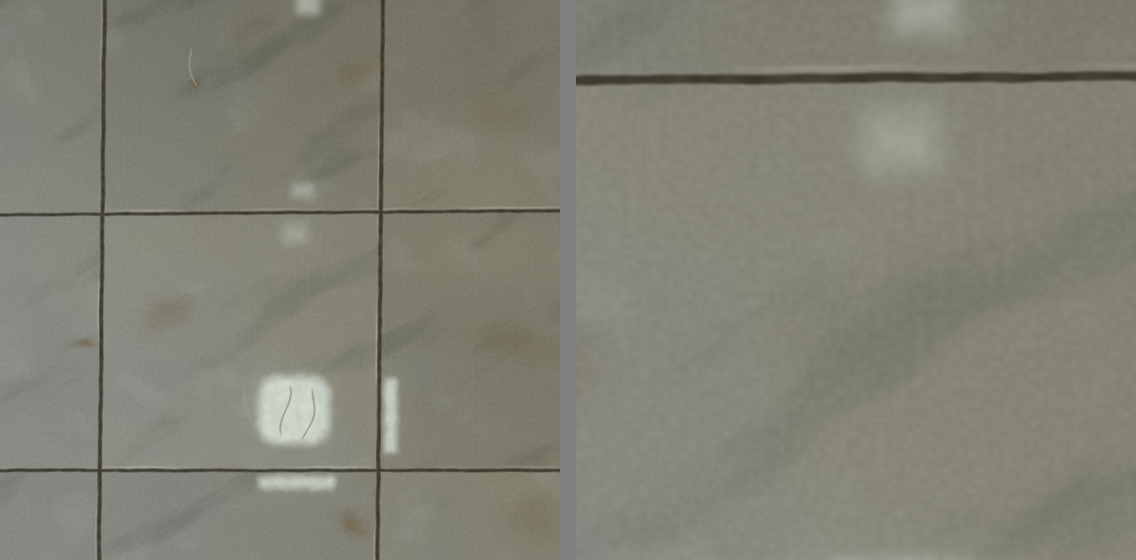
Left, the full canvas; right, a detail of the centre.
A WebGL 2 fragment shader for this texture:

```glsl
#version 300 es
precision highp float;
uniform vec2 u_resolution;
out vec4 outColor;

vec2 hashGradient(vec2 cell) {
  float a = 6.2832 * fract(sin(dot(cell, vec2(127.1, 311.7))) * 43758.5);
  return vec2(cos(a), sin(a));
}

float gradientNoise(vec2 p) {
  vec2 i = floor(p), f = fract(p);
  vec2 u = f * f * f * (f * (f * 6.0 - 15.0) + 10.0);
  vec2 e = vec2(0.0, 1.0);
  float low = mix(dot(hashGradient(i), f), dot(hashGradient(i + e.yx), f - e.yx), u.x);
  float high = mix(dot(hashGradient(i + e), f - e), dot(hashGradient(i + 1.0), f - 1.0), u.x);
  return mix(low, high, u.y);
}

float fbm(vec2 p) {
  float sum = 0.0, amp = 0.6;
  for (int i = 0; i < 4; i++) {
    sum += amp * gradientNoise(p);
    p = mat2(1.6, 1.2, -1.2, 1.6) * p + 7.3;
    amp *= 0.5;
  }
  return sum;
}

float roundedBox(vec2 p, vec2 halfSize, float radius) {
  vec2 q = abs(p) - halfSize + radius;
  return length(max(q, 0.0)) + min(max(q.x, q.y), 0.0) - radius;
}

// Brown mineral patches: centre, half length, half width
const vec4 STAINS[8] = vec4[8](
  vec4(0.152, 0.384, 0.026, 0.009), vec4(0.345, 0.850, 0.013, 0.013),
  vec4(0.630, 0.062, 0.040, 0.018), vec4(0.300, 0.440, 0.060, 0.030),
  vec4(0.890, 0.800, 0.065, 0.045), vec4(0.920, 0.385, 0.120, 0.035),
  vec4(0.640, 0.875, 0.060, 0.022), vec4(0.950, 0.080, 0.060, 0.050));

// Lamp reflections: centre and half size, then strength and softness
const vec4 GLINTS[6] = vec4[6](
  vec4(0.525, 0.268, 0.063, 0.060), vec4(0.698, 0.258, 0.011, 0.066),
  vec4(0.530, 0.138, 0.068, 0.011), vec4(0.527, 0.583, 0.022, 0.016),
  vec4(0.540, 0.660, 0.018, 0.011), vec4(0.550, 0.992, 0.020, 0.018));
const vec2 GLINT_LOOK[6] = vec2[6](
  vec2(0.94, 0.014), vec2(0.82, 0.009), vec2(0.78, 0.010),
  vec2(0.34, 0.017), vec2(0.38, 0.014), vec2(0.55, 0.015));

// Hairline scratches: centre, half height, slant
const vec4 SCRATCHES[4] = vec4[4](
  vec4(0.510, 0.267, 0.050, 0.08), vec4(0.554, 0.260, 0.052, 0.22),
  vec4(0.444, 0.265, 0.050, -0.07), vec4(0.345, 0.880, 0.040, -0.22));

void main() {
  vec2 uv = gl_FragCoord.xy / u_resolution;
  float pixel = 1.0 / min(u_resolution.x, u_resolution.y);

  // Slightly skewed tile grid with uneven joints
  vec2 wobble = 0.0014 * vec2(gradientNoise(uv.yx * vec2(24.0, 3.0)), gradientNoise(uv * vec2(24.0, 3.0) + 9.0));
  vec2 skew = vec2(0.010 * uv.y, 0.016 * (uv.x - 0.3) * (uv.y - 0.16));
  vec2 pitch = vec2(0.497, 0.4585);
  vec2 grid = (uv - vec2(0.177, 0.160) - skew + wobble) / pitch;
  vec2 tile = floor(grid);
  vec2 joint = (fract(grid + 0.5) - 0.5) * pitch;

  // Cool lower left fading to a warmer, darker upper right
  vec2 stone = uv + tile * 3.7;
  float cloud = fbm(stone * 4.5);
  float cool = smoothstep(0.95, 0.0, uv.x * 0.95 + uv.y * 0.42 - 0.12 + cloud * 0.45);
  vec3 color = mix(vec3(0.490, 0.485, 0.420), vec3(0.525, 0.530, 0.505), cool);
  color *= 1.02 - 0.09 * smoothstep(0.5, 1.05, uv.y) + 0.075 * cloud;
  color *= 1.0 + 0.025 * hashGradient(tile + 2.0).x;

  // Diagonal grey veins and pale clouds
  vec2 along = mat2(0.87, -0.5, 0.5, 0.87) * stone;
  float vein = fbm(along * vec2(3.5, 11.0) + 4.0);
  color -= vec3(0.050, 0.045, 0.045) * smoothstep(0.08, 0.42, vein);
  color += vec3(0.025, 0.028, 0.030) * smoothstep(0.08, 0.40, fbm(stone * 8.0 + 21.0));

  // Stains with ragged edges
  vec2 warp = 0.022 * vec2(fbm(uv * 16.0), fbm(uv * 16.0 + 31.0));
  for (int i = 0; i < 8; i++) {
    vec4 s = STAINS[i];
    float tilt = 0.5 * sin(float(i) * 2.4);
    vec2 d = mat2(cos(tilt), -sin(tilt), sin(tilt), cos(tilt)) * (uv - s.xy + warp);
    float strength = mix(0.65, 0.25, smoothstep(0.008, 0.035, s.w));
    color = mix(color, vec3(0.43, 0.36, 0.25), strength * exp(-1.6 * dot(d / s.zw, d / s.zw)));
  }

  // Fine grain
  color += 0.022 * gradientNoise(uv * 170.0) + 0.014 * gradientNoise(uv * 330.0 + 5.0);

  // Lamp glints with a faint halo
  float ripple = 0.006 * fbm(uv * 35.0);
  for (int i = 0; i < 6; i++) {
    vec4 g = GLINTS[i];
    vec2 look = GLINT_LOOK[i];
    float d = roundedBox(uv - g.xy, g.zw, min(g.z, g.w) * 0.6) + ripple;
    float shine = look.x * (1.0 - smoothstep(-look.y, look.y, d));
    shine += 0.10 * look.x * exp(-max(d, 0.0) * 45.0);
    color = mix(color, vec3(0.80, 0.83, 0.79), shine * (0.96 + 0.25 * fbm(uv * 50.0)));
  }

  // Scratches: dark where the glaze shines, pale elsewhere
  for (int i = 0; i < 4; i++) {
    vec4 s = SCRATCHES[i];
    vec2 d = uv - s.xy;
    float bend = s.w * d.y + 0.007 * sin(d.y * 55.0 + float(i) * 1.7);
    float hair = 1.0 - smoothstep(0.0006, 0.0012 + pixel, abs(d.x - bend));
    hair *= 1.0 - smoothstep(s.z * 0.7, s.z, abs(d.y));
    color = mix(color, i < 2 ? vec3(0.50, 0.52, 0.47) : vec3(0.60, 0.61, 0.55), 0.6 * hair);
  }

  // Worn pale lips beside the dark joints
  vec2 lip = exp(-pow((joint - vec2(-0.0055, 0.0060)) / 0.0020, vec2(2.0)));
  vec2 wear = smoothstep(-0.15, 0.35, vec2(gradientNoise(uv.yx * 7.0), gradientNoise(uv * 6.0 + 3.0)));
  color += 0.09 * max(lip.x * wear.x, lip.y * wear.y);

  // Joints
  vec2 halfWidth = vec2(0.0034, 0.0027) + 0.0008 * gradientNoise(uv * 60.0);
  vec2 line = 1.0 - smoothstep(halfWidth - 0.0013 - 0.5 * pixel, halfWidth + 0.0013 + 0.5 * pixel, abs(joint));
  vec3 grout = vec3(0.235, 0.220, 0.175) + 0.06 * gradientNoise(uv * 80.0);
  color = mix(color, grout, 0.94 * max(line.x, line.y));

  outColor = vec4(clamp(color, 0.0, 1.0), 1.0);
}
```
